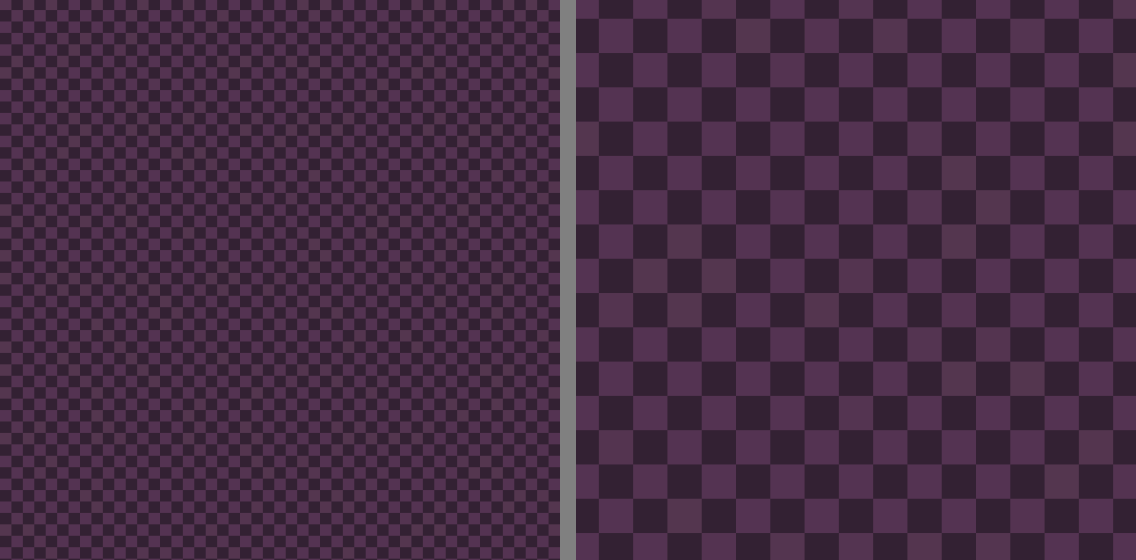
Left, the full canvas; right, a detail of the centre.
Reproduce this pattern procedurally as a Shadertoy shader.

```glsl
// Two-tone plum checkerboard, 49 cells across and down.
// Each axis is a smoothed +1/-1 stripe wave; their product gives the checks.
// Gradient noise drifts the tint of the light cells very slightly.

const float CELLS = 49.0;
const float ROW_SHIFT = 0.12;   // vertical phase, in cells
const vec3 DARK_PLUM = vec3(0.20, 0.13, 0.20);
const vec3 LIGHT_PLUM = vec3(0.33, 0.20, 0.32);
const vec3 WARM_PLUM = vec3(0.33, 0.21, 0.31);

// Unit gradient direction for a lattice point
vec2 latticeGradient(vec2 lattice) {
    float h = fract(sin(dot(lattice, vec2(127.1, 311.7))) * 43758.5);
    return vec2(cos(6.2832 * h), sin(6.2832 * h));
}

// Gradient noise, roughly -0.7 to 0.7
float gradientNoise(vec2 p) {
    vec2 i = floor(p);
    vec2 f = p - i;
    vec2 u = f * f * f * (f * (f * 6.0 - 15.0) + 10.0);
    vec2 e = vec2(0.0, 1.0);
    float a = dot(latticeGradient(i), f);
    float b = dot(latticeGradient(i + e.yx), f - e.yx);
    float c = dot(latticeGradient(i + e.xy), f - e.xy);
    float d = dot(latticeGradient(i + e.yy), f - e.yy);
    return mix(mix(a, b, u.x), mix(c, d, u.x), u.y);
}

// Alternating +1/-1 bands, one unit wide, with edges one pixel soft
vec2 stripes(vec2 p, float pixel) {
    vec2 side = 1.0 - 2.0 * mod(floor(p), 2.0);
    vec2 edgeDistance = 0.5 - abs(fract(p) - 0.5);
    return side * clamp(2.0 * edgeDistance / pixel, 0.0, 1.0);
}

// 1 in light cells, 0 in dark cells
float checker(vec2 p, float pixel) {
    vec2 s = stripes(p, pixel);
    return 0.5 + 0.5 * s.x * s.y;
}

void mainImage(out vec4 fragColor, in vec2 fragCoord) {
    vec2 uv = fragCoord / iResolution.y;
    float pixel = CELLS / iResolution.y;

    // Cell coordinates counted from the top left
    vec2 grid = vec2(uv.x, 1.0 - uv.y) * CELLS + vec2(0.0, ROW_SHIFT);

    // Tint drift, constant within each cell
    float drift = gradientNoise(floor(grid) * 0.37 + 0.5);
    vec3 light = mix(LIGHT_PLUM, WARM_PLUM, smoothstep(0.1, 0.3, drift));

    fragColor = vec4(mix(DARK_PLUM, light, checker(grid, pixel)), 1.0);
}
```
